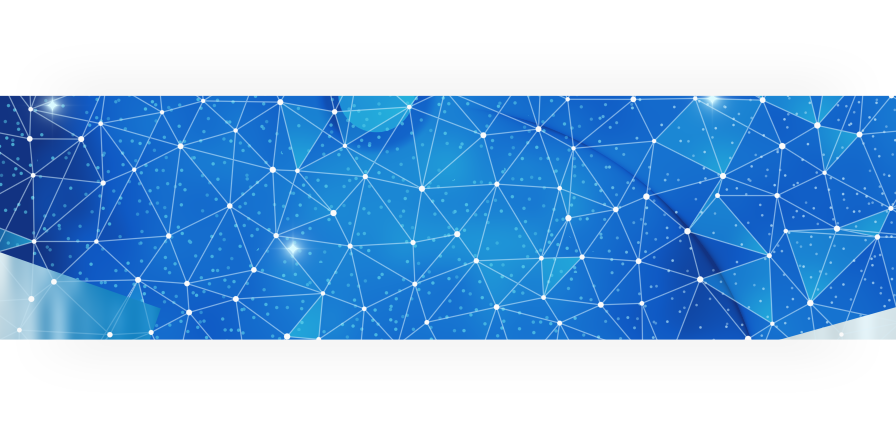
Give the GLSL for this background, as a Shadertoy shader.

```glsl
#define BAND_LOW 0.242
#define BAND_HIGH 0.786
#define NET_SIZE 0.118
#define NET_TURN 0.42
#define LINE_HALF 0.0013
#define LINE_ALPHA 0.56
#define NODE_RADIUS 0.0062
#define DUST_SIZE 0.036
#define DUST_SHARE 0.56
#define DUST_RADIUS 0.0037

float pixel;  // one pixel in canvas heights

vec2 hash22(vec2 p) {
    vec3 v = fract(p.xyx * vec3(0.1031, 0.103, 0.0973));
    v += dot(v, v.yzx + 33.33);
    return fract((v.xx + v.yz) * v.zy);
}

float noise(vec2 p) {
    vec2 i = floor(p), f = fract(p);
    f = f * f * (3.0 - 2.0 * f);
    return mix(mix(hash22(i).x, hash22(i + vec2(1, 0)).x, f.x),
               mix(hash22(i + vec2(0, 1)).x, hash22(i + 1.0).x, f.x), f.y);
}

mat2 turn(float a) { return mat2(cos(a), sin(a), -sin(a), cos(a)); }

float within(float d) { return 1.0 - smoothstep(-0.7 * pixel, 0.7 * pixel, d); }

float cross2(vec2 a, vec2 b) { return a.x * b.y - a.y * b.x; }

float blob(vec2 p, vec2 center, vec2 size) {
    vec2 d = (p - center) / size;
    return exp(-dot(d, d));
}

float segment(vec2 p, vec2 a, vec2 b) {
    vec2 e = b - a, q = p - a;
    return length(q - e * clamp(dot(q, e) / dot(e, e), 0.0, 1.0));
}

float triangle(vec2 p, vec2 a, vec2 b, vec2 c) {
    float side = sign(cross2(b - a, c - a));
    float d = min(min(cross2(normalize(b - a), p - a) * side,
                      cross2(normalize(c - b), p - b) * side),
                  cross2(normalize(a - c), p - c) * side);
    return within(-d);
}

vec2 node(vec2 cell) {
    return turn(NET_TURN) * (cell + 0.1 + 0.8 * hash22(cell + 71.0)) * NET_SIZE;
}

// Network: x = lines, y = nodes, z = facet tone, w = bright facets
vec4 network(vec2 p) {
    vec4 net = vec4(0);
    vec2 home = floor(p * turn(NET_TURN) / NET_SIZE);
    for (int j = -1; j <= 1; j++)
    for (int i = -1; i <= 1; i++) {
        vec2 cell = home + vec2(i, j), h = hash22(cell + 19.0);
        vec2 a = node(cell), b = node(cell + vec2(1, 0));
        vec2 c = node(cell + 1.0), d = node(cell + vec2(0, 1));
        float r = NODE_RADIUS * (0.75 + 0.4 * h.x);
        net.y = max(net.y, within(length(p - a) - r));
        // Split the quad along its shorter diagonal a-c
        if (distance(b, d) < distance(a, c)) {
            vec2 first = a; a = b; b = c; c = d; d = first;
        }
        float edge = min(min(segment(p, a, b), segment(p, b, c)),
                         min(segment(p, c, d), segment(p, d, a)));
        edge = min(edge, segment(p, a, c));
        if (h.y > 0.78) edge = min(edge, segment(p, b, d));
        net.x = max(net.x, within(edge - LINE_HALF));
        vec2 fill = vec2(triangle(p, a, b, c), triangle(p, a, c, d));
        net.z += dot(fill, h - 0.5);
        float fade = 1.0 - 0.6 * smoothstep(0.0, NET_SIZE, distance(p, a));
        net.w = max(net.w, dot(fill, step(0.93, h)) * fade);
    }
    return net;
}

float dust(vec2 p, float radius) {
    float sum = 0.0;
    for (float k = 0.0; k < 2.0; k++) {
        vec2 q = turn(0.3 + k * 0.9) * p / DUST_SIZE + 40.0 * k;
        vec2 cell = floor(q), h = hash22(cell + 7.0);
        vec2 spot = 0.18 + 0.64 * hash22(cell + 133.0);
        float d = length(fract(q) - spot) * DUST_SIZE;
        float share = DUST_SHARE + 0.5 * (noise(p * 6.0) - 0.5);
        sum = max(sum, within(d - radius) * step(h.x, share) * (0.5 + 0.5 * h.y));
    }
    return sum;
}

// Tone ramp: 0 navy, 1 royal, 2 azure, 3 cyan
vec3 blues(float t) {
    vec3 c = mix(vec3(0.07, 0.20, 0.51), vec3(0.06, 0.35, 0.77), clamp(t, 0.0, 1.0));
    c = mix(c, vec3(0.09, 0.46, 0.82), clamp(t - 1.0, 0.0, 1.0));
    return mix(c, vec3(0.13, 0.62, 0.85), clamp(t - 2.0, 0.0, 1.0));
}

vec3 banner(vec2 p) {
    vec4 net = network(p);
    // Broad light and shade
    float t = 1.5 + 0.9 * (noise(p * 4.0) - 0.5) + 0.5 * (noise(p * 11.0) - 0.5);
    t += 1.25 * blob(p, vec2(1.0, 0.5), vec2(0.42, 0.3)) + 0.5 * net.z;
    t -= 1.7 * smoothstep(0.42, 0.0, p.x);
    t -= 0.9 * blob(p, vec2(1.48, 0.36), vec2(0.17, 0.16));
    // Bubble and sweeping arc
    float bubble = length(p - vec2(0.84, 0.79));
    t += 1.3 * within(bubble - 0.085);
    t -= 0.9 * smoothstep(0.083, 0.087, bubble) * smoothstep(0.14, 0.11, bubble);
    float arc = length(p - vec2(0.95, 0.0)) - 0.765;
    t -= smoothstep(1.0, 1.2, p.x) * (0.9 * exp(-abs(arc) / 0.006)
         + 0.5 * within(arc) * exp(arc / 0.05));
    vec3 color = blues(t);
    color = mix(color, vec3(0.15, 0.73, 0.87), 0.65 * net.w);
    // Pale lower corners
    float left = max(p.y - 0.437 + 0.35 * p.x, p.x - 0.25 - 0.35 * p.y);
    float right = p.y - 0.25 - 0.28 * (p.x - 1.77);
    float wash = noise(p * vec2(30.0, 7.0)) * 0.12;
    vec3 pale = mix(vec3(0.9, 0.96, 0.98), vec3(0.13, 0.56, 0.81),
                    smoothstep(0.03, 0.32, p.x + wash) * step(p.x, 1.0));
    float corner = within(min(left, right));
    color = mix(color, pale - wash, corner);
    // Dust, lines and nodes
    float east = smoothstep(1.2, 1.6, p.x);
    vec3 dustColor = mix(vec3(0.36, 0.82, 0.92), vec3(0.78, 0.92, 0.98), east);
    float specks = dust(p, DUST_RADIUS * (1.0 - 0.25 * east));
    color = mix(color, dustColor, 0.75 * specks * (1.0 - corner));
    color = mix(color, vec3(0.85, 0.95, 1.0), LINE_ALPHA * net.x * (1.0 - 0.6 * corner));
    color = mix(color, vec3(0.98), net.y);
    // Glowing stars
    vec2 stars[3] = vec2[3](vec2(0.117, 0.765), vec2(0.654, 0.445), vec2(1.59, 0.78));
    for (int i = 0; i < 3; i++) {
        vec2 d = abs(p - stars[i]);
        float glow = exp(-length(d) / 0.016) + 0.4 * exp(-min(d.x, d.y) / 0.002 - max(d.x, d.y) / 0.02);
        color = mix(color, vec3(0.85, 0.98, 1.0), min(1.3 * glow, 1.0));
    }
    return color;
}

void mainImage(out vec4 fragColor, in vec2 fragCoord) {
    pixel = 1.0 / iResolution.y;
    vec2 p = fragCoord * pixel;
    // White page with a soft shadow around the band
    float outside = max(BAND_LOW - p.y, p.y - BAND_HIGH);
    float ends = smoothstep(0.0, 0.25, min(p.x, iResolution.x * pixel - p.x));
    float shadow = 0.035 * exp(-pow(max(outside, 0.0) / 0.07, 2.0)) * ends;
    vec3 color = mix(vec3(1.0 - shadow), banner(p), within(outside));
    fragColor = vec4(clamp(color, 0.0, 1.0), 1.0);
}
```
